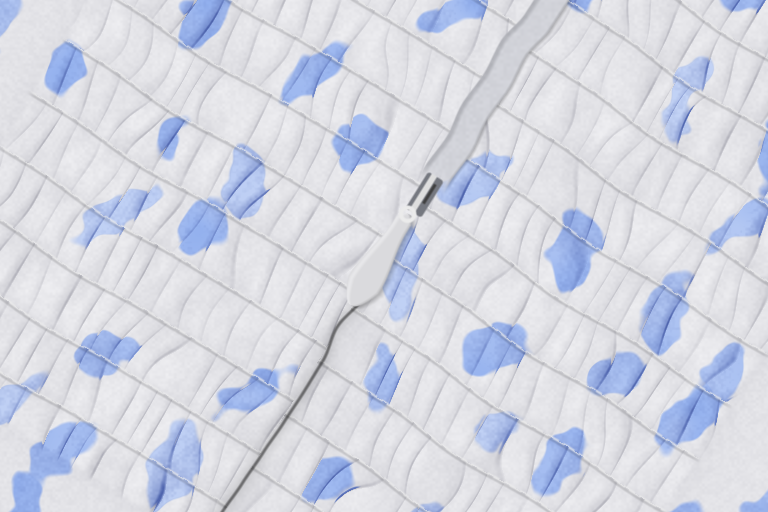
Give the GLSL for this texture, as a WebGL 2 fragment shader.

```glsl
#version 300 es
precision highp float;
uniform vec2 u_resolution;
out vec4 outColor;

const vec3 CLOTH_LIGHT = vec3(0.905, 0.905, 0.92);
const vec3 CLOTH_SHADE = vec3(0.64, 0.64, 0.68);
const vec3 BLUE_PALE = vec3(0.74, 0.80, 0.94);
const vec3 BLUE_MID = vec3(0.53, 0.65, 0.91);
const vec3 BLUE_DEEP = vec3(0.29, 0.38, 0.68);
const vec3 METAL_DARK = vec3(0.46, 0.47, 0.50);
const float ROW_HEIGHT = 0.122;
const float PLEAT_WIDTH = 0.05;
const float SPOT_CELL = 0.205;

float hash(vec2 p) {
  return fract(sin(dot(p, vec2(127.1, 311.7))) * 43758.5453);
}

float noise(vec2 p) {
  vec2 i = floor(p), f = fract(p);
  f = f * f * (3.0 - 2.0 * f);
  return mix(mix(hash(i), hash(i + vec2(1, 0)), f.x),
             mix(hash(i + vec2(0, 1)), hash(i + vec2(1, 1)), f.x), f.y);
}

float band(float d, float halfWidth, float blur) {
  return 1.0 - smoothstep(halfWidth - blur, halfWidth + blur, abs(d));
}

float boxDistance(vec2 p, vec2 halfSize) {
  vec2 q = abs(p) - halfSize;
  return length(max(q, 0.0)) + min(max(q.x, q.y), 0.0);
}

// Light on the gathered folds of one row; v runs from 0 to 1 between stitches
float pleatLight(float x, float v, float row) {
  float lean = 0.55 * (v - 0.5) * (noise(vec2(x * 7.0, row * 5.3)) - 0.2);
  float u = x / PLEAT_WIDTH + lean + 1.5 * noise(vec2(x * 11.0, row * 3.7 + v * 0.8));
  u += hash(vec2(row, 4.0));
  float c = fract(u);
  float depth = mix(0.35, 1.0, hash(vec2(floor(u), row)));
  float reach = mix(0.5, 1.0, smoothstep(0.9, 0.2, abs(v * 2.0 - 1.0)));
  float slope = smoothstep(0.5, 0.97, c) * smoothstep(1.0, 0.95, c);
  float crease = band(c - 0.95, 0.045, 0.04);
  return 1.0 - depth * reach * (0.32 * slope + 0.38 * crease);
}

// x: coverage, y: depth of dye
vec2 printedSpots(vec2 f, float blur) {
  vec2 cell = floor(f / SPOT_CELL), result = vec2(0);
  for (int j = -1; j <= 1; j++)
  for (int i = -1; i <= 1; i++) {
    vec2 id = cell + vec2(i, j);
    float seed = hash(id + 17.0);
    vec2 jitter = 0.5 + 0.55 * (vec2(hash(id), hash(id + 41.0)) - 0.5);
    vec2 q = f - (id + jitter) * SPOT_CELL;
    q.x -= q.y * (hash(id + 9.0) - 0.5);
    q.x += 0.03 * (noise(f * 23.0) - 0.5);
    vec2 radius = vec2(mix(0.024, 0.046, seed), mix(0.05, 0.088, hash(id + 5.0)));
    float d = (length(q / radius) - 1.0) * radius.x + 0.018 * (noise(f * 34.0) - 0.5);
    float cover = (1.0 - smoothstep(-blur, blur, d)) * step(hash(id + 29.0), 0.83);
    result = mix(result, vec2(1.0, hash(id + 63.0)), cover);
  }
  return result;
}

void main() {
  vec2 p = gl_FragCoord.xy / u_resolution.y;
  float px = 1.0 / u_resolution.y;
  float blur = max(px, 0.0025);
  // Fabric frame: x along the elastic rows, y along the pleats and zipper
  vec2 q = p - vec2(0.70, 0.42);
  vec2 f = vec2(dot(q, vec2(0.848, -0.53)), dot(q, vec2(0.53, 0.848)));

  // Gathered rows, with smooth cloth beyond their ends
  float y = f.y + 0.02 * (noise(vec2(f.x * 6.0, 2.0)) - 0.5) + 0.03 * step(0.0, f.x);
  float row = floor(y / ROW_HEIGHT), v = fract(y / ROW_HEIGHT);
  float edge = max(abs(f.x + 0.02 * noise(vec2(f.y * 12.0, 8.0))) - 0.74, -0.575 - f.y);
  float gathered = 1.0 - smoothstep(-0.012, 0.012, edge);
  float stitchDist = (v - 0.5 - 0.5 * sign(v - 0.5)) * ROW_HEIGHT;
  float folds = pleatLight(f.x, v, row);
  folds -= 0.13 * exp(-abs(stitchDist) * 75.0);
  folds -= 0.16 * (noise(f * vec2(34.0, 15.0)) - 0.45);
  float light = mix(0.95 - 0.12 * exp(-abs(edge) * 45.0), folds, gathered);
  light += 0.11 * (noise(p * 190.0) - 0.5) + 0.05 * (noise(p * 95.0) - 0.5);

  // Dyed spots pulled sideways by the folds
  vec2 pulled = f + vec2(0.03 * (folds - 0.85) * gathered, 0.0);
  vec2 spot = printedSpots(pulled, blur * 1.6);
  vec3 dye = mix(BLUE_MID, BLUE_PALE, smoothstep(0.45, 1.0, spot.y) * 0.8);
  dye = mix(dye, BLUE_PALE, 0.45 * noise(f * 18.0));
  dye = mix(BLUE_DEEP, dye, clamp(light * 1.5 - 0.42, 0.0, 1.1));
  vec3 color = mix(CLOTH_SHADE, CLOTH_LIGHT, clamp(light, 0.0, 1.1));
  color = mix(color, dye, spot.x * 0.95);

  // Dashed elastic thread
  float dash = smoothstep(0.08, 0.2, abs(fract(f.x / 0.036 + row * 0.37) - 0.5));
  color *= 1.0 - 0.13 * gathered * band(stitchDist + 0.004, 0.003, blur);
  color = mix(color, vec3(0.93), 0.7 * gathered * dash * band(stitchDist, 0.0022, blur));

  // Closed seam below the slider, open tape above it
  float wobble = f.x + 0.018 * (noise(vec2(f.y * 14.0, 3.0)) - 0.5);
  float below = smoothstep(0.04, -0.02, f.y);
  color *= 1.0 - below * (0.38 * band(wobble, 0.003, blur) + 0.15 * exp(-abs(wobble) * 70.0));
  float above = smoothstep(0.25, 0.30, f.y);
  float tape = above * band(wobble - 0.004, 0.029, blur);
  vec3 tapeColor = vec3(0.82, 0.825, 0.85) - 0.12 * band(wobble + 0.022, 0.006, 0.005);
  color = mix(color, tapeColor + 0.03 * (noise(p * 150.0) - 0.5), tape);
  color *= 1.0 - 0.2 * above * band(wobble - 0.034, 0.003, 0.004);

  // Slider body with a bright rail and dark slots
  vec2 s = f - vec2(0.004, 0.238);
  float body = 1.0 - smoothstep(-blur, blur, boxDistance(s, vec2(0.012, 0.036)) - 0.006);
  vec3 metal = mix(METAL_DARK, vec3(0.87), band(s.x + 0.004, 0.006, blur));
  metal = mix(metal, vec3(0.25), band(s.x - 0.007, 0.003, blur) * band(s.y - 0.006, 0.022, blur));
  color = mix(color, metal, body);

  // Tapered pull tab with a soft cast shadow
  float t = clamp((f.y + 0.022) / 0.212, 0.0, 1.0);
  float tabWidth = mix(0.034, 0.017, smoothstep(0.25, 0.85, t));
  tabWidth *= sqrt(clamp(t * 4.5, 0.0, 1.0)) * sqrt(clamp((1.0 - t) * 12.0, 0.0, 1.0));
  float tabSpan = band(f.y - 0.084, 0.106, blur);
  float tabX = f.x + 0.004;
  color *= 1.0 - 0.25 * tabSpan * band(tabX - 0.006, tabWidth, 0.008);
  vec3 tabColor = vec3(0.855, 0.855, 0.865) + 0.05 * band(tabX + tabWidth * 0.8, 0.004, 0.004);
  tabColor -= 0.10 * smoothstep(tabWidth - 0.007, tabWidth, tabX);
  color = mix(color, tabColor, tabSpan * band(tabX, tabWidth, blur));
  float ring = abs(length(f - vec2(-0.004, 0.188)) - 0.013);
  color = mix(color, vec3(0.92), band(ring, 0.004, blur));

  outColor = vec4(color, 1.0);
}
```
